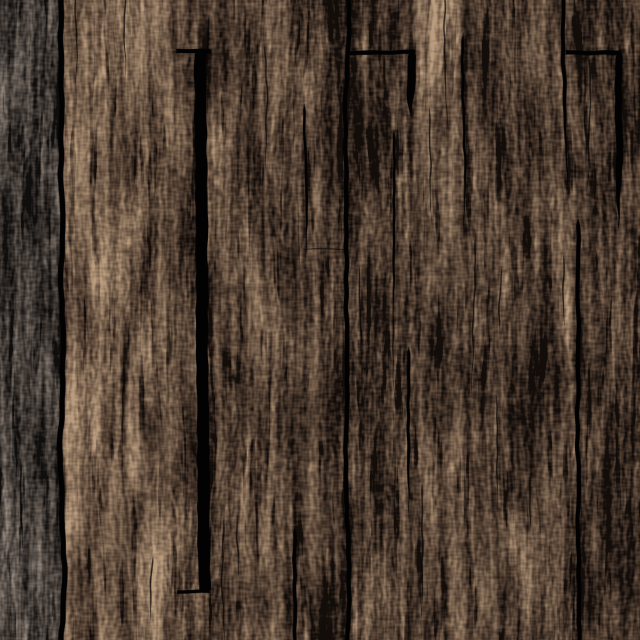
Give the GLSL for this texture, as a Shadertoy shader.

```glsl
const vec3 DARK_BROWN = vec3(0.075, 0.05, 0.04);
const vec3 MID_BROWN = vec3(0.31, 0.24, 0.19);
const vec3 PALE_TAN = vec3(0.67, 0.56, 0.45);
const vec3 GAP_BLACK = vec3(0.012, 0.008, 0.007);

// Seams and long cracks: x, bottom, top, half width
const int CRACK_COUNT = 11;
const vec4 CRACKS[CRACK_COUNT] = vec4[CRACK_COUNT](
    vec4(0.097, -0.9, 1.2, 0.0042), vec4(0.543, -0.9, 1.2, 0.0036),
    vec4(0.882, 0.66, 1.2, 0.0032), vec4(0.903, -0.9, 0.66, 0.0034),
    vec4(0.645, 0.81, 0.925, 0.0065), vec4(0.967, 0.62, 0.925, 0.0055),
    vec4(0.476, 0.58, 0.84, 0.0021), vec4(0.615, 0.46, 0.80, 0.0020),
    vec4(0.725, 0.62, 0.95, 0.0020), vec4(0.638, 0.18, 0.46, 0.0025),
    vec4(0.460, -0.1, 0.18, 0.0030));

float hash(vec2 p) {
    vec3 q = fract(p.xyx * vec3(0.1031, 0.1030, 0.0973));
    q += dot(q, q.yzx + 33.33);
    return fract((q.x + q.y) * q.z);
}

float cornerSlope(vec2 cell, vec2 offset) {
    float angle = 6.2832 * hash(cell);
    return dot(vec2(cos(angle), sin(angle)), offset);
}

float gradientNoise(vec2 p) {
    vec2 i = floor(p), f = fract(p);
    vec2 u = f * f * f * (f * (f * 6.0 - 15.0) + 10.0);
    vec2 e = vec2(0.0, 1.0);
    float low = mix(cornerSlope(i, f), cornerSlope(i + e.yx, f - e.yx), u.x);
    float high = mix(cornerSlope(i + e.xy, f - e.xy), cornerSlope(i + e.yy, f - e.yy), u.x);
    return mix(low, high, u.y);
}

float fbm(vec2 p, int octaves) {
    float sum = 0.0, amp = 1.0;
    for (int i = 0; i < octaves; i++) {
        sum += amp * gradientNoise(p);
        p = p * 2.03 + 17.3;
        amp *= 0.55;
    }
    return sum;
}

float band(float x, float a, float b, float soft) {
    return smoothstep(a - soft, a + soft, x) - smoothstep(b - soft, b + soft, x);
}

// Wavering vertical slit that narrows downwards
float crack(vec2 p, vec4 c, float soft) {
    float wobble = 0.008 * gradientNoise(vec2(c.x * 91.0, p.y * 5.0))
                 + 0.003 * gradientNoise(vec2(c.x * 57.0, p.y * 28.0));
    float taper = smoothstep(c.y, mix(c.y, c.z, 0.45), p.y) * smoothstep(c.z, c.z - 0.015, p.y);
    float d = abs(p.x - c.x - wobble) - c.w * taper;
    return smoothstep(soft, -soft, d) * smoothstep(0.0, 0.1, taper);
}

float slot(vec2 p, vec2 center, vec2 halfSize, float soft) {
    p += 0.003 * gradientNoise(p.yx * 30.0);
    vec2 d = abs(p - center) - halfSize;
    return smoothstep(soft, -soft, max(d.x, d.y));
}

// Brightness of each board, with worn patches
float boardTone(vec2 p) {
    float x = p.x + 0.006 * gradientNoise(p * vec2(20.0, 9.0));
    float tone = 0.42 - 0.10 * band(p.x, -1.0, 0.097, 0.003);
    tone += 0.15 * band(p.x, 0.097, 0.272, 0.004) + 0.16 * band(x, 0.1, 0.122, 0.006);
    tone -= 0.13 * band(p.x, 0.543, 0.645, 0.003) * smoothstep(0.4, 0.55, p.y);
    tone += 0.33 * band(x, 0.648, 0.718, 0.006) * smoothstep(0.58, 0.76, p.y);
    tone += 0.20 * band(x, 0.702, 0.726, 0.008) * band(p.y, -0.1, 0.37, 0.08);
    tone += 0.27 * band(x, 0.872, 0.898, 0.006) * band(p.y, 0.46, 0.72, 0.09);
    tone -= 0.06 * band(p.x, 0.725, 0.87, 0.01) + 0.11 * band(p.x, 0.903, 2.0, 0.003);
    tone -= 0.25 * band(x, 0.505, 0.543, 0.016) * (0.7 + gradientNoise(p * vec2(9.0, 6.0)));
    return tone;
}

// Long fibres, fissures and fine pores
float grain(vec2 p) {
    p.x += 0.012 * gradientNoise(p * vec2(7.0, 2.5));
    float tone = 0.34 * fbm(p * vec2(11.0, 4.0), 3);
    tone += 0.38 * fbm(p * vec2(48.0, 4.5) + 8.0, 2);
    tone += 0.36 * gradientNoise(p * vec2(125.0, 8.0) + 31.0);
    tone += 0.34 * gradientNoise(p * vec2(210.0, 65.0) + 5.0);
    tone += 0.20 * gradientNoise(p * vec2(75.0, 230.0) + 63.0);
    float fissure = fbm(p * vec2(65.0, 6.0) + 90.0, 3);
    float flake = fbm(p * vec2(60.0, 20.0) + 140.0, 2);
    return tone - 0.34 * smoothstep(0.22, 0.55, fissure) + 0.18 * smoothstep(0.25, 0.6, flake);
}

vec3 woodColor(float tone) {
    vec3 low = mix(DARK_BROWN, MID_BROWN, clamp(tone / 0.4, 0.0, 1.0));
    return mix(low, PALE_TAN, clamp((tone - 0.4) / 0.6, 0.0, 1.15));
}

void mainImage(out vec4 fragColor, in vec2 fragCoord) {
    vec2 p = fragCoord / iResolution.y;
    float soft = max(0.0012, 0.8 / iResolution.y);

    float tone = boardTone(p) + grain(p);
    float hole = 0.0, shade = 0.0;
    for (int i = 0; i < CRACK_COUNT; i++) {
        hole = max(hole, crack(p, CRACKS[i], soft));
        shade = max(shade, crack(p, CRACKS[i], 0.009));
    }

    // Scattered hairline cracks
    for (int i = 0; i < 22; i++) {
        float id = float(i), y = hash(vec2(id, 4.0)) * 1.1 - 0.1;
        float size = mix(0.08, 0.32, hash(vec2(id, 9.0)));
        vec4 hairline = vec4(hash(vec2(id, 2.0)), y, y + size, 0.0012);
        hole = max(hole, 0.75 * crack(p, hairline, soft));
    }

    // Open slot and the saw cuts across the boards
    float slant = 0.316 - 0.008 * (p.y - 0.5);
    hole = max(hole, slot(p, vec2(slant, 0.498), vec2(0.0095, 0.422), soft));
    hole = max(hole, slot(p, vec2(0.302, 0.919), vec2(0.028, 0.0035), soft));
    hole = max(hole, slot(p, vec2(0.302, 0.075), vec2(0.025, 0.0025), soft));
    hole = max(hole, slot(p, vec2(0.597, 0.918), vec2(0.05, 0.0035), soft));
    hole = max(hole, slot(p, vec2(0.927, 0.918), vec2(0.044, 0.0035), soft));
    hole = max(hole, 0.7 * slot(p, vec2(0.507, 0.611), vec2(0.033, 0.0008), soft));

    vec3 color = woodColor(tone - 0.22 * shade);
    float gray = dot(color, vec3(0.35, 0.4, 0.25));
    color = mix(color, gray * vec3(1.06, 0.99, 0.94), 0.8 * band(p.x, -1.0, 0.097, 0.002));
    fragColor = vec4(mix(color, GAP_BLACK, hole), 1.0);
}
```
